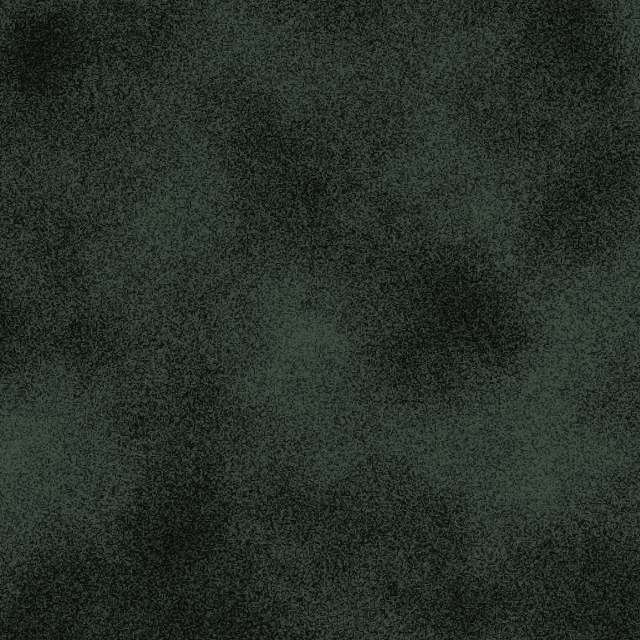
A WebGL 2 fragment shader for this texture:

```glsl
#version 300 es
precision highp float;

uniform vec2 u_resolution;
out vec4 fragColor;

const vec3 SHADOW = vec3(0.043, 0.051, 0.043);
const vec3 MOSS = vec3(0.247, 0.299, 0.257);
const float GRAINS = 512.0;
const float SPECK_SOFTNESS = 0.38;

// Integer hash of a lattice cell, in 0..1
float hash(vec2 cell, uint seed) {
    uvec2 k = uvec2(ivec2(cell));
    uint h = k.x * 1597334673u ^ k.y * 3812015801u ^ seed * 2654435769u;
    h = (h ^ (h >> 16)) * 2246822519u;
    h = (h ^ (h >> 13)) * 3266489917u;
    return float((h ^ (h >> 16)) >> 8) / 16777216.0;
}

float valueNoise(vec2 p, uint seed) {
    vec2 cell = floor(p);
    vec2 f = fract(p);
    f = f * f * f * (f * (f * 6.0 - 15.0) + 10.0);
    float low = mix(hash(cell, seed), hash(cell + vec2(1, 0), seed), f.x);
    float high = mix(hash(cell + vec2(0, 1), seed), hash(cell + vec2(1, 1), seed), f.x);
    return mix(low, high, f.y);
}

float fbm(vec2 p, uint seed) {
    float sum = 0.0;
    float weight = 0.5;
    float total = 0.0;
    for (int i = 0; i < 5; i++) {
        sum += weight * valueNoise(p, seed + uint(i));
        total += weight;
        weight *= 0.5;
        p = mat2(0.8, 0.6, -0.6, 0.8) * p * 2.0 + 17.3;
    }
    return sum / total;
}

// Speck brightness: bright where the random level lies below the density
float speck(vec2 cell, float density) {
    float level = (density - hash(cell, 91u)) / SPECK_SOFTNESS;
    return clamp(0.5 + 0.5 * level, 0.0, 1.0);
}

// Square specks with edges smoothed over one pixel
float grain(vec2 p, float density, float pixelWidth) {
    vec2 q = p - 0.5;
    vec2 cell = floor(q);
    vec2 f = clamp((fract(q) - 0.5) / min(pixelWidth, 1.0) + 0.5, 0.0, 1.0);
    float low = mix(speck(cell, density), speck(cell + vec2(1, 0), density), f.x);
    float high = mix(speck(cell + vec2(0, 1), density), speck(cell + vec2(1, 1), density), f.x);
    return mix(low, high, f.y);
}

void main() {
    vec2 uv = gl_FragCoord.xy / u_resolution.y;

    // Cloudy patches set how many specks are bright
    float cloud = fbm(uv * 4.8 + 3.7, 5u);
    float density = clamp(0.53 + 1.1 * (cloud - 0.5), 0.06, 0.92);

    // A slow drift of the lattice varies the crispness of the specks
    vec2 drift = 5.0 * vec2(valueNoise(uv * 4.0, 31u), valueNoise(uv * 4.0, 47u));
    float light = grain(uv * GRAINS + drift, density, GRAINS / u_resolution.y);

    fragColor = vec4(mix(SHADOW, MOSS, light), 1.0);
}
```
